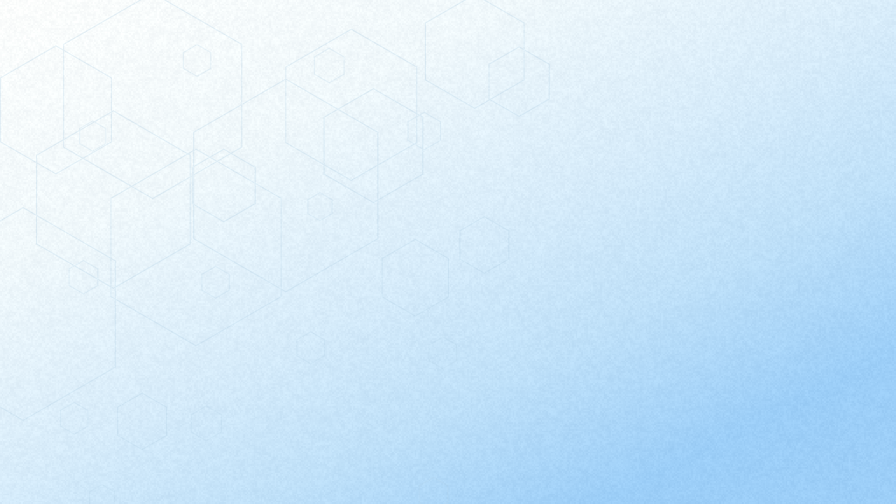
Give the GLSL for this background, as a Shadertoy shader.

```glsl
// Pale diagonal gradient from white (top left) to sky blue (bottom right),
// overlaid with faint hexagon outlines on the left and a layered paper grain.
// Hexagons are distance fields: large ones are listed, small ones scattered.

// Large hexagons: centre x, centre y, circumradius, in canvas heights
const vec3 HEXAGONS[14] = vec3[14](
    vec3(0.303, 0.810, 0.204), vec3(0.111, 0.782, 0.127),
    vec3(0.225, 0.604, 0.176), vec3(0.567, 0.632, 0.211),
    vec3(0.697, 0.792, 0.150), vec3(0.389, 0.509, 0.195),
    vec3(0.046, 0.377, 0.211), vec3(0.942, 0.898, 0.113),
    vec3(0.741, 0.711, 0.113), vec3(1.030, 0.838, 0.069),
    vec3(0.824, 0.449, 0.076), vec3(0.444, 0.632, 0.072),
    vec3(0.961, 0.514, 0.056), vec3(0.282, 0.164, 0.056));

float hash(vec2 cell) {
    vec3 h = fract(vec3(cell.xyx) * 0.1031);
    h += dot(h, h.yzx + 33.33);
    return fract((h.x + h.y) * h.z);
}

// Smooth value noise centred on zero
float noise(vec2 p) {
    vec2 cell = floor(p);
    vec2 f = smoothstep(0.0, 1.0, fract(p));
    float low = mix(hash(cell), hash(cell + vec2(1.0, 0.0)), f.x);
    float high = mix(hash(cell + vec2(0.0, 1.0)), hash(cell + 1.0), f.x);
    return mix(low, high, f.y) - 0.5;
}

// Signed distance to the sides of a hexagon with a corner at the top
float hexagon(vec2 p, float radius) {
    p = abs(p);
    return max(p.x, dot(p, vec2(0.5, 0.866))) - 0.866 * radius;
}

// Pixel coverage of a thin outline around distance zero
float outline(float distance, float pixel) {
    float width = 0.0022;
    float coverage = (0.5 * (width + pixel) - abs(distance)) / pixel;
    return clamp(coverage, 0.0, min(1.0, width / pixel));
}

// Colour along the diagonal, 0 at top left and 1 at bottom right
vec3 skyRamp(float t) {
    vec3 color = mix(vec3(0.990, 0.995, 0.990), vec3(0.940, 0.972, 0.984),
                     clamp(t / 0.28, 0.0, 1.0));
    color = mix(color, vec3(0.842, 0.924, 0.980), clamp((t - 0.28) / 0.22, 0.0, 1.0));
    color = mix(color, vec3(0.750, 0.880, 0.974), clamp((t - 0.50) / 0.16, 0.0, 1.0));
    return mix(color, vec3(0.612, 0.808, 0.970), clamp((t - 0.66) / 0.18, 0.0, 1.0));
}

void mainImage(out vec4 fragColor, in vec2 fragCoord) {
    vec2 uv = fragCoord / iResolution.xy;
    vec2 p = fragCoord / iResolution.y;
    float pixel = 1.0 / iResolution.y;

    // Background
    vec3 color = skyRamp(0.48 * uv.x + 0.52 * (1.0 - uv.y));

    // Large outlines
    float lines = 0.0;
    for (int i = 0; i < 14; i++) {
        vec3 hex = HEXAGONS[i];
        lines = max(lines, outline(hexagon(p - hex.xy, hex.z), pixel));
    }

    // Small outlines, spread by a low-discrepancy sequence
    for (int i = 0; i < 13; i++) {
        vec2 spread = fract(float(i) * vec2(0.755, 0.570) + vec2(0.16, 0.17));
        float radius = mix(0.020, 0.040, hash(vec2(float(i), 7.0)));
        float d = hexagon(p - spread * vec2(0.92, 1.0), radius);
        lines = max(lines, 0.8 * outline(d, pixel));
    }
    color = mix(color, vec3(0.70, 0.82, 0.90), 0.30 * lines);

    // Paper grain: fine speckle over softer mottling
    float grain = 0.028 * (hash(floor(p * 288.0)) - 0.5);
    grain += 0.018 * noise(p * 140.0) + 0.008 * noise(p * 45.0);
    color += grain * vec3(1.1, 1.0, 0.8);

    fragColor = vec4(clamp(color, 0.0, 1.0), 1.0);
}
```
